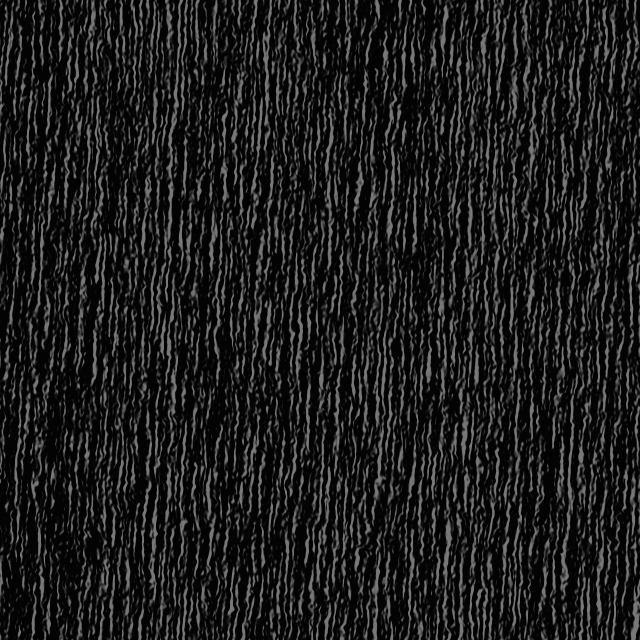
Give the GLSL for this texture, as a Shadertoy shader.

```glsl
// Dark fibrous grain: ragged grey strands running almost vertically over black.
// Stretched noise at several scales forms a relief; its slope towards a light on
// one side is toned with a crisp threshold, so only the facing flanks show.

float hash(vec2 p) {
    vec3 q = fract(vec3(p.xyx) * vec3(0.1031, 0.1030, 0.0973));
    q += dot(q, q.yzx + 33.33);
    return fract((q.x + q.y) * q.z);
}

// One column of smooth noise, shifted randomly so that rows never line up
float columnNoise(float column, float y) {
    y += 7.0 * hash(vec2(column, 91.0));
    float row = floor(y);
    float blend = smoothstep(0.0, 1.0, fract(y));
    return mix(hash(vec2(column, row)), hash(vec2(column, row + 1.0)), blend);
}

float fibreNoise(vec2 p) {
    p += 40.0;
    float column = floor(p.x);
    float blend = smoothstep(0.0, 1.0, fract(p.x));
    return mix(columnNoise(column, p.y), columnNoise(column + 1.0, p.y), blend);
}

// Slight lean to the right, with wandering and frayed edges
vec2 bend(vec2 uv) {
    vec2 p = uv;
    p.x -= 0.045 * uv.y;
    p.x += 0.006 * (fibreNoise(uv * vec2(38.0, 26.0)) - 0.5);
    p.x += 0.003 * (fibreNoise(uv * vec2(150.0, 130.0) + 13.0) - 0.5);
    return p;
}

// Height of the fibres
float relief(vec2 p) {
    float strands = fibreNoise(p * vec2(215.0, 14.0));
    float threads = fibreNoise(p * vec2(320.0, 45.0) + 57.0);
    float crumbs = fibreNoise(p * vec2(380.0, 170.0) + 101.0);
    return 0.47 * strands + 0.29 * threads + 0.24 * crumbs;
}

float fibreLight(vec2 uv) {
    vec2 p = bend(uv);
    float slope = relief(p) - relief(p + vec2(0.004, -0.002));

    // Faint broad columns, a little brighter to the right
    slope += 0.07 * (fibreNoise(p * vec2(24.0, 1.5) + 23.0) - 0.5);
    slope += 0.03 * (uv.x - 0.5);
    return smoothstep(0.0, 0.27, slope);
}

void mainImage(out vec4 fragColor, in vec2 fragCoord) {
    // Average four samples per pixel to smooth the edges
    float light = 0.0;
    for (int i = 0; i < 4; i++) {
        vec2 offset = vec2(i % 2, i / 2) * 0.5 - 0.25;
        light += 0.25 * fibreLight((fragCoord + offset) / iResolution.xy);
    }

    float grey = 0.012 + 0.46 * light;
    fragColor = vec4(vec3(grey), 1.0);
}
```
